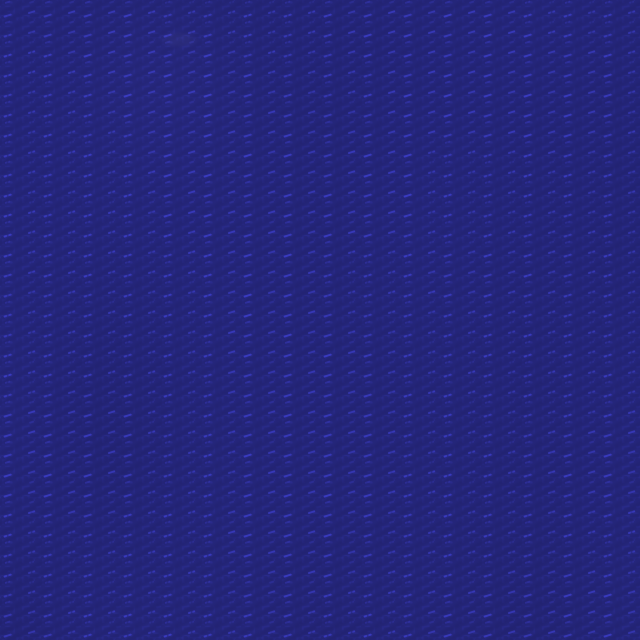
Write a WebGL 2 fragment shader that draws this texture.

```glsl
#version 300 es
precision highp float;
// Dark blue woven cloth with slanted rows of small bright stitches.
#define REPEATS vec2(16.0, 32.0)
#define SLOPE 0.5
#define STITCH_TILT 0.32
#define STITCH_RADIUS 0.045
#define SPECKLE_GRID vec2(14.0, 9.0)
#define WEAR 0.035

uniform vec2 u_resolution;
out vec4 outColor;

const vec3 SHADE = vec3(0.133, 0.135, 0.445);
const vec3 CLOTH = vec3(0.144, 0.150, 0.485);
const vec3 THREAD = vec3(0.165, 0.170, 0.560);
const vec3 STITCH = vec3(0.225, 0.230, 0.760);

float hash(vec2 p) {
  vec3 q = fract(vec3(p.xyx) * 0.1031);
  q += dot(q, q.yzx + 33.33);
  return fract((q.x + q.y) * q.z);
}

// Value noise that wraps after the given number of cells.
float noise(vec2 p, vec2 wrap) {
  vec2 i = floor(p), f = fract(p);
  f = f * f * (3.0 - 2.0 * f);
  vec2 a = mod(i, wrap), b = mod(i + 1.0, wrap);
  return mix(mix(hash(a), hash(vec2(b.x, a.y)), f.x),
             mix(hash(vec2(a.x, b.y)), hash(b), f.x), f.y);
}

float segment(vec2 p, vec2 halfSpan) {
  float t = clamp(dot(p, halfSpan) / dot(halfSpan, halfSpan), -1.0, 1.0);
  return length(p - halfSpan * t);
}

// One stitch per repeat: center in tile units, half length in tile heights.
float stitch(vec2 tile, vec2 center, float halfLength, float split, float pixel) {
  vec2 local = tile - center + 0.5;
  vec2 id = floor(local);
  vec2 square = vec2(REPEATS.y / REPEATS.x, 1.0);
  vec2 p = (fract(local) - 0.5) * square;
  vec2 span = halfLength * vec2(1.0, STITCH_TILT);
  float d = segment(p, span) - STITCH_RADIUS;
  float cover = 1.0 - smoothstep(-0.6 * pixel, 0.7 * pixel, d);
  // Worn areas break a stitch into two dots.
  float gap = 1.0 - smoothstep(0.02, 0.07, abs(p.x));
  cover *= 1.0 - 0.7 * split * gap;
  return cover * mix(0.75, 1.0, hash(id + center * 17.0));
}

void main() {
  vec2 uv = gl_FragCoord.xy / u_resolution;
  vec2 tile = uv * REPEATS;
  vec2 p = tile * vec2(REPEATS.y / REPEATS.x, 1.0);
  float pixel = REPEATS.y / min(u_resolution.x, u_resolution.y);

  // Soft diagonal ribs, two to each repeat in height.
  float rib = 0.5 + 0.5 * cos(6.2831853 * 2.0 * (p.y - SLOPE * p.x - 0.05));
  float grain = noise(tile * SPECKLE_GRID, SPECKLE_GRID);
  vec3 color = mix(SHADE, CLOTH, 0.65 * rib + 0.35 * grain);
  float thread = smoothstep(0.62, 0.95, grain) * (0.25 + 0.75 * rib);
  color = mix(color, THREAD, 0.75 * thread);

  // Bright stitches, with weaker ones on every second rib.
  float split = smoothstep(0.45, 0.7, noise(uv * 7.0 + 3.0, vec2(64.0)));
  float glow = 0.0;
  for (int i = 0; i < 4; i++) {
    float column = float(i % 2), row = float(i / 2);
    vec2 center = vec2(0.19 + 0.60 * column, 0.22 + 0.17 * column);
    center.y += row * (0.67 - 0.17 * column);
    float size = mix(0.15, 0.09, row) - 0.02 * column;
    float strength = mix(0.95, 0.50, row) - 0.12 * column;
    glow = max(glow, strength * stitch(tile, center, size, split, pixel));
  }
  color = mix(color, STITCH, glow);

  // Uneven fading, a broad pale haze and a small dusty spot.
  float fade = noise(uv * vec2(6.0, 3.0), vec2(64.0)) - 0.5;
  float haze = exp(-dot(uv - vec2(0.25, 0.88), uv - vec2(0.25, 0.88)) / 0.018);
  vec2 spotOffset = (uv - vec2(0.28, 0.938)) / vec2(0.032, 0.014);
  float spot = 1.0 - smoothstep(0.4, 1.1, length(spotOffset));
  color *= 1.0 + WEAR * fade;
  color += WEAR * (0.5 * haze * vec3(0.5, 0.5, 1.0) + 0.6 * spot * vec3(1.0, 1.0, 0.6));

  outColor = vec4(color, 1.0);
}
```
